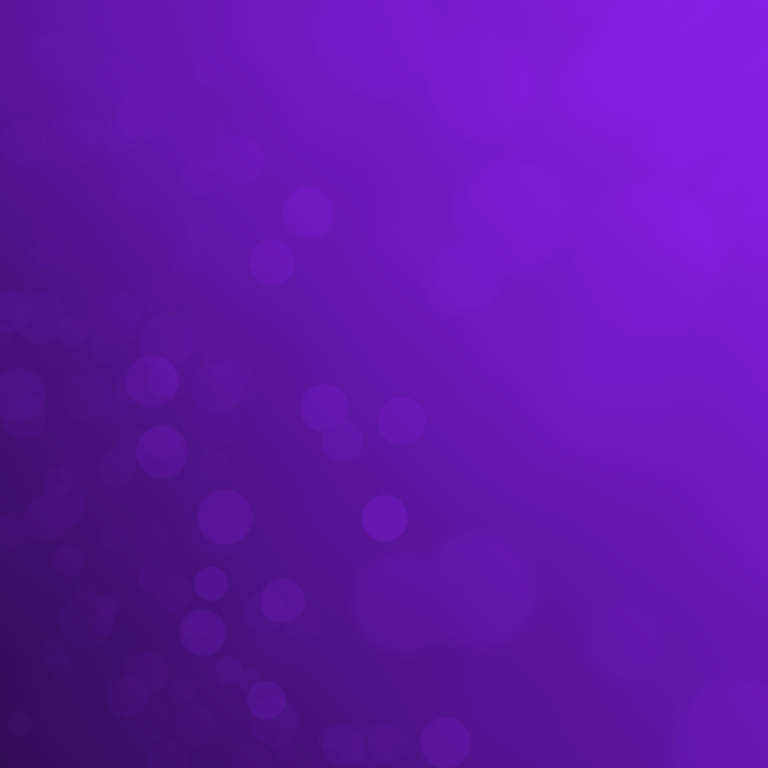
This background is drawn by a WebGL 1 fragment shader. Its source:

```glsl
precision highp float;

// Violet backdrop, dark at the lower left and bright at the upper right.
// A four-corner brightness ramp carries broad soft glows, faint diagonal rays
// and translucent bokeh discs, the small ones scattered by a hashed loop.

#define TINT vec3(0.583, 0.131, 1.0)
#define LEVEL_BOTTOM vec2(0.340, 0.670)  // left, right
#define LEVEL_TOP vec2(0.585, 0.890)     // left, right
#define BOKEH_COUNT 96
#define BOKEH_GAIN 0.046
#define GLOW_SOFTNESS 0.014
#define DISC_SOFTNESS 0.0022
#define MOTTLE_GAIN 0.022
#define RAY_GAIN 0.035

uniform vec2 u_resolution;

float hash(float n) {
  return fract(sin(n * 12.9898) * 43758.547);
}

vec2 gradientAt(vec2 cell) {
  float angle = 6.28319 * hash(dot(cell, vec2(1.0, 57.31)));
  return vec2(cos(angle), sin(angle));
}

float gradientNoise(vec2 p) {
  vec2 i = floor(p), f = p - i;
  vec2 w = f * f * f * (f * (f * 6.0 - 15.0) + 10.0);
  vec2 e = vec2(1.0, 0.0);
  float low = mix(dot(gradientAt(i), f), dot(gradientAt(i + e), f - e), w.x);
  float high = mix(dot(gradientAt(i + e.yx), f - e.yx),
                   dot(gradientAt(i + 1.0), f - 1.0), w.x);
  return mix(low, high, w.y);
}

// Filled circle with an edge of the given softness
float disc(vec2 p, vec2 center, float radius, float softness) {
  return 1.0 - smoothstep(radius - softness, radius + softness, length(p - center));
}

float glow(vec2 p, float x, float y, float radius) {
  return disc(p, vec2(x, y), radius, GLOW_SOFTNESS);
}

float spot(vec2 p, float x, float y, float radius) {
  return disc(p, vec2(x, y), radius, DISC_SOFTNESS);
}

float halo(vec2 p, float x, float y, float radius) {
  vec2 d = (p - vec2(x, y)) / radius;
  return exp(-dot(d, d));
}

// Wide brightness swells with no visible edge
float broadLight(vec2 p) {
  float sum = 0.065 * halo(p, 0.24, 0.88, 0.24);
  sum += 0.045 * halo(p, 0.50, 0.55, 0.26);
  sum += 0.035 * halo(p, 0.66, 0.97, 0.20);
  sum += 0.030 * halo(p, 0.77, 0.50, 0.11);
  return sum + 0.045 * halo(p, 0.87, 0.75, 0.28);
}

// Large out-of-focus lights
float largeGlows(vec2 p) {
  float pill = max(glow(p, 0.525, 0.215, 0.065), glow(p, 0.622, 0.230, 0.075));
  float twin = max(glow(p, 0.668, 0.718, 0.074), glow(p, 0.605, 0.640, 0.048));
  float sum = 0.045 * pill + 0.034 * twin;
  sum += 0.026 * glow(p, 0.625, 0.890, 0.072);
  sum += 0.020 * glow(p, 0.490, 0.955, 0.080);
  sum += 0.022 * glow(p, 0.815, 0.165, 0.050);
  sum += 0.035 * glow(p, 0.960, 0.030, 0.085);
  return sum + 0.020 * glow(p, 0.840, 0.660, 0.100);
}

// The brightest crisp discs; neighbours merge instead of adding up
float leadingDiscs(vec2 p) {
  float pair = max(0.055 * spot(p, 0.422, 0.469, 0.031), 0.038 * spot(p, 0.446, 0.426, 0.027));
  float sum = pair + 0.090 * spot(p, 0.501, 0.325, 0.030);
  sum += 0.045 * spot(p, 0.523, 0.452, 0.031);
  sum += 0.060 * spot(p, 0.211, 0.411, 0.034);
  sum += 0.045 * spot(p, 0.354, 0.659, 0.030);
  sum += 0.075 * spot(p, 0.275, 0.240, 0.022);
  sum += 0.060 * spot(p, 0.580, 0.033, 0.033);
  sum += 0.055 * spot(p, 0.198, 0.503, 0.034);
  sum += 0.065 * spot(p, 0.264, 0.176, 0.030);
  sum += 0.065 * spot(p, 0.293, 0.327, 0.036);
  sum += 0.070 * spot(p, 0.347, 0.088, 0.025);
  sum += 0.060 * spot(p, 0.368, 0.218, 0.029);
  return sum + 0.035 * spot(p, 0.401, 0.722, 0.033);
}

// Small discs crowding the left side, reaching farther right near the bottom
float scatteredBokeh(vec2 p) {
  float sum = 0.0;
  for (int i = 0; i < BOKEH_COUNT; i++) {
    float id = float(i) + 1.0;
    float y = 0.95 * pow(hash(id + 0.37), 1.25);
    float x = mix(0.60, 0.32, smoothstep(0.0, 0.40, y)) * hash(id * 1.71 + 5.2);
    float radius = mix(0.014, 0.036, hash(id * 2.13 + 9.4));
    float strength = mix(0.25, 1.0, hash(id * 3.07 + 2.6)) * mix(1.0, 0.4, y);
    sum += strength * spot(p, x, y, radius);
  }
  return BOKEH_GAIN * sum / (1.0 + 0.35 * sum);
}

void main() {
  vec2 uv = gl_FragCoord.xy / u_resolution;
  vec2 aspect = u_resolution / min(u_resolution.x, u_resolution.y);
  vec2 p = (uv - 0.5) * aspect + 0.5;

  // Ramp between the four corners
  vec2 sides = mix(LEVEL_BOTTOM, LEVEL_TOP, uv.y);
  float level = mix(sides.x, sides.y, uv.x);

  // Cloudy variation and rays toward the upper right
  level += MOTTLE_GAIN * (gradientNoise(p * 4.0) + 0.5 * gradientNoise(p * 9.0 + 20.0));
  float rays = gradientNoise(vec2((p.x - p.y) * 22.0, (p.x + p.y) * 1.5));
  level += RAY_GAIN * rays * smoothstep(1.45, 1.95, uv.x + uv.y);

  level += broadLight(p) + largeGlows(p) + leadingDiscs(p) + scatteredBokeh(p);
  gl_FragColor = vec4(TINT * min(level, 0.91), 1.0);
}
```
